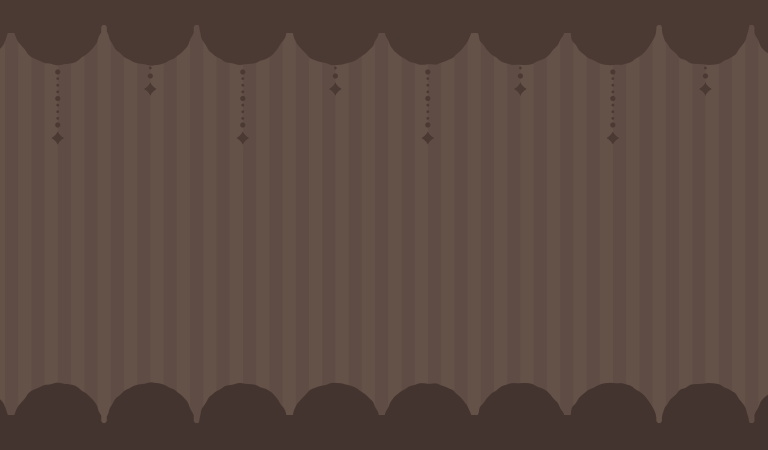
Reproduce this background procedurally as a WebGL 1 fragment shader.

```glsl
precision highp float;

// Striped brown wallpaper between two scalloped curtains, hung with beads.
// One scallop is one unit of length: circles joined to a strip form each
// curtain, and repeated cells place the cusps, beads and four-point stars.

uniform vec2 u_resolution;

#define PERIOD 0.2056        // scallop width, as a share of the height
#define SHIFT_X 0.1243       // position of the first cusp
#define RADIUS 0.4865        // scallop radius
#define CENTER_DEPTH 0.216   // scallop centre, measured from the border
#define STRIPES 3.5          // stripe pairs per scallop
#define WOBBLE 0.018         // roughness of the curtain edge
#define STAR_SIZE 0.075
#define STRIPE_LIGHT vec3(0.392, 0.318, 0.278)
#define STRIPE_DARK vec3(0.373, 0.302, 0.271)
#define TOP_COLOR vec3(0.296, 0.226, 0.203)
#define BOTTOM_COLOR vec3(0.267, 0.205, 0.188)

vec2 gradientAt(vec2 cell) {
  float angle = 6.2832 * fract(sin(dot(cell, vec2(127.1, 311.7))) * 43758.5);
  return vec2(cos(angle), sin(angle));
}

float gradientNoise(vec2 p) {
  vec2 i = floor(p), f = fract(p);
  vec2 u = f * f * (3.0 - 2.0 * f);
  vec2 e = vec2(1.0, 0.0);
  float low = mix(dot(gradientAt(i), f),
                  dot(gradientAt(i + e), f - e), u.x);
  float high = mix(dot(gradientAt(i + e.yx), f - e.yx),
                   dot(gradientAt(i + 1.0), f - 1.0), u.x);
  return mix(low, high, u.y);
}

// Coverage of a shape from its signed distance
float cover(float dist, float pixel) {
  return clamp(0.5 - dist / pixel, 0.0, 1.0);
}

// Curtain growing from depth 0; two neighbouring cusps in six reach further
float curtain(float x, float depth) {
  float cusp = floor(x + 0.5);
  float isTall = 1.0 - step(1.0, abs(mod(cusp, 6.0) - 1.5));
  float tip = mix(0.357, 0.27, isTall);
  float circle = length(vec2(fract(x) - 0.5, depth - CENTER_DEPTH)) - RADIUS;
  circle += WOBBLE * gradientNoise(vec2(x, depth) * 11.0);
  float slit = length(vec2(x - cusp, min(depth - tip - 0.03, 0.0))) - 0.03;
  return max(min(circle, depth - tip), -slit);
}

float star(vec2 p) {
  vec2 a = pow(abs(p) + 0.0001, vec2(0.75));
  return 0.7 * (pow(a.x + a.y, 1.333) - STAR_SIZE);
}

// String of beads ending in a star: long in even cells, short in odd ones
float pendant(float x, float depth) {
  float isShort = mod(floor(x), 2.0);
  float first = mix(0.778, 0.735, isShort);
  float gap = mix(0.0716, 0.0865, isShort);
  float last = mix(8.0, 1.0, isShort);
  float starDepth = mix(1.492, 0.962, isShort);
  float side = fract(x) - 0.5;

  float bead = clamp(floor((depth - first) / gap + 0.5), 0.0, last);
  float isLarge = 1.0 - step(0.5, mod(bead + 3.0 * isShort, 4.0));
  float beadRadius = mix(0.015, 0.028, isLarge);
  float beads = length(vec2(side, depth - first - bead * gap)) - beadRadius;
  return min(beads, star(vec2(side, depth - starDepth)));
}

void main() {
  vec2 p = gl_FragCoord.xy / (u_resolution.y * PERIOD);
  float pixel = 1.0 / (u_resolution.y * PERIOD);
  float x = p.x - SHIFT_X;
  float depth = 1.0 / PERIOD - p.y;
  float rise = p.y - 0.0216;

  // Vertical stripes
  float phase = x * STRIPES - 0.754;
  float stripe = (abs(fract(phase + 0.25) - 0.5) - 0.25) / STRIPES;
  vec3 color = mix(STRIPE_LIGHT, STRIPE_DARK, cover(stripe, pixel));

  // Pendants and curtains
  color = mix(color, TOP_COLOR, cover(pendant(x, depth), pixel));
  color = mix(color, TOP_COLOR, cover(curtain(x, depth), pixel));
  color = mix(color, BOTTOM_COLOR, cover(curtain(x, rise), pixel));

  gl_FragColor = vec4(color, 1.0);
}
```
